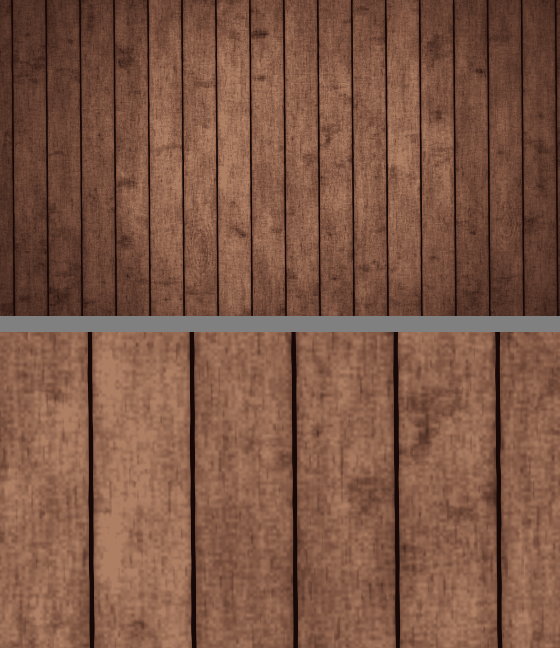
Top, the full canvas; bottom, a detail of the centre.
A WebGL 2 fragment shader for this texture:

```glsl
#version 300 es
precision highp float;
// Weathered brown wooden planks standing side by side, darker toward the corners.
uniform vec2 u_resolution;
out vec4 fragColor;

const float PLANK_WIDTH = 0.1075;   // lengths are fractions of the canvas height
const float FIRST_SEAM = 0.0417;
const float SEAM_TILT = 0.007;
const float SEAM_HALF_WIDTH = 0.0023;
const vec3 DARK_WOOD = vec3(0.11, 0.04, 0.03);
const vec3 MID_WOOD = vec3(0.47, 0.31, 0.24);
const vec3 LIGHT_WOOD = vec3(0.64, 0.46, 0.36);

float hash(vec2 p) {
    vec3 q = fract(p.xyx * vec3(0.1031, 0.1030, 0.0973));
    q += dot(q, q.yzx + 33.33);
    return fract((q.x + q.y) * q.z);
}

float noise(vec2 p) {
    vec2 cell = floor(p), f = fract(p);
    f = f * f * (3.0 - 2.0 * f);
    float low = mix(hash(cell), hash(cell + vec2(1, 0)), f.x);
    float high = mix(hash(cell + vec2(0, 1)), hash(cell + vec2(1, 1)), f.x);
    return mix(low, high, f.y);
}

// Layered noise centred on zero.
float fbm(vec2 p) {
    float sum = 0.0, gain = 0.5;
    for (int i = 0; i < 4; i++) {
        sum += gain * (noise(p) - 0.5);
        p = p * 2.03 + 17.1;
        gain *= 0.55;
    }
    return sum;
}

// Fibres along the plank, blotches of stain, fine saw marks and dark pores.
float woodGrain(vec2 p, float seed) {
    p += vec2(seed * 3.7, seed * 5.3);
    float bend = 0.02 * fbm(p * vec2(9.0, 5.0));
    float streaks = fbm(vec2((p.x + bend) * 70.0, p.y * 4.0));
    float fibres = noise(vec2((p.x + bend) * 250.0, p.y * 40.0)) - 0.5;
    float blotches = fbm(p * vec2(22.0, 11.0));
    float sawMarks = noise(p * vec2(70.0, 250.0)) - 0.5;
    float speckle = noise(p * 280.0) - 0.5;
    float pores = smoothstep(0.72, 0.95, noise(p * vec2(240.0, 75.0) + 9.0));
    return 0.13 * streaks + 0.085 * fibres + 0.23 * blotches
         + 0.07 * sawMarks + 0.11 * speckle - 0.08 * pores;
}

// Ragged smears of dark stain lying across the board.
float stains(vec2 p, float seed) {
    float patches = fbm(p * vec2(13.0, 17.0) + seed * 7.9);
    float torn = fbm(p * vec2(40.0, 95.0) + seed * 3.1);
    return 0.13 * smoothstep(0.1, 0.38, patches + 0.45 * torn);
}

// Darkening from a few scattered knots with broken outlines.
float knots(vec2 p, float seed) {
    float shade = 0.0;
    for (int i = 0; i < 2; i++) {
        vec2 key = vec2(seed + 40.0, float(i) * 7.0 + 3.0);
        vec2 centre = vec2((hash(key) - 0.5) * 0.08, hash(key + 11.0));
        float size = mix(0.005, 0.02, pow(hash(key + 23.0), 2.0));
        vec2 q = (p - centre) / (size * vec2(1.3, 0.8));
        float r = length(q) + 2.2 * fbm(p * vec2(45.0, 75.0) + seed);
        shade += exp(-r * r * 0.7) * step(0.45, hash(key + 31.0));
    }
    return 0.2 * shade;
}

// Pale nested arches of flat-sawn growth rings.
float arches(vec2 p, float centreY) {
    vec2 q = (p - vec2(0.0, centreY)) * vec2(1.0, 0.42);
    float r = length(q) + 0.014 * fbm(p * 28.0);
    float lines = pow(0.5 + 0.5 * cos(r * 700.0), 3.0);
    float fade = 1.0 - smoothstep(0.025, 0.065, length(q));
    return (lines - 0.35) * fade * (0.2 + noise(p * 35.0));
}

float seamMask(float edge, float halfWidth, float pixel) {
    return 1.0 - smoothstep(halfWidth - 0.5 * pixel, halfWidth + 0.6 * pixel, edge);
}

float vignette(vec2 uv) {
    return 1.0 - 0.52 * smoothstep(0.2, 1.0, length((uv - 0.5) * vec2(1.5, 1.1)));
}

vec3 woodColour(float tone) {
    float t = (tone - DARK_WOOD.r) / (MID_WOOD.r - DARK_WOOD.r);
    float u = (tone - MID_WOOD.r) / (LIGHT_WOOD.r - MID_WOOD.r);
    vec3 lower = mix(DARK_WOOD, MID_WOOD, clamp(t, 0.0, 1.0));
    return mix(lower, LIGHT_WOOD, clamp(u, 0.0, 1.25));
}

void main() {
    vec2 uv = gl_FragCoord.xy / u_resolution;
    vec2 p = gl_FragCoord.xy / u_resolution.y;
    float pixel = 1.0 / u_resolution.y;

    // Split the slightly leaning wall into planks.
    float across = (p.x - FIRST_SEAM + SEAM_TILT * (p.y - 0.5)) / PLANK_WIDTH;
    float id = floor(across);
    vec2 local = vec2((fract(across) - 0.5) * PLANK_WIDTH, p.y);
    float edge = 0.5 * PLANK_WIDTH - abs(local.x);

    // Tone of each board, with its own stain, grain and defects.
    float tone = 0.61 + 0.12 * (hash(vec2(id + 5.0, 9.0)) - 0.5);
    tone += woodGrain(local, id + 4.0) - knots(local, id) - stains(local, id + 6.0);
    float arched = step(abs(mod(id, 9.0) - 5.0), 0.1);
    tone += 0.1 * arched * arches(local, 0.16 + 0.01 * id);
    tone *= vignette(uv);

    // Rounded edges and dark gaps with slightly ragged sides.
    tone *= 1.0 - 0.38 * exp(-edge / 0.004);
    float ragged = SEAM_HALF_WIDTH + 0.0009 * (noise(vec2(p.y * 45.0, id)) - 0.5);
    vec3 colour = mix(woodColour(tone), DARK_WOOD * 0.8, seamMask(edge, ragged, pixel));
    fragColor = vec4(colour, 1.0);
}
```
